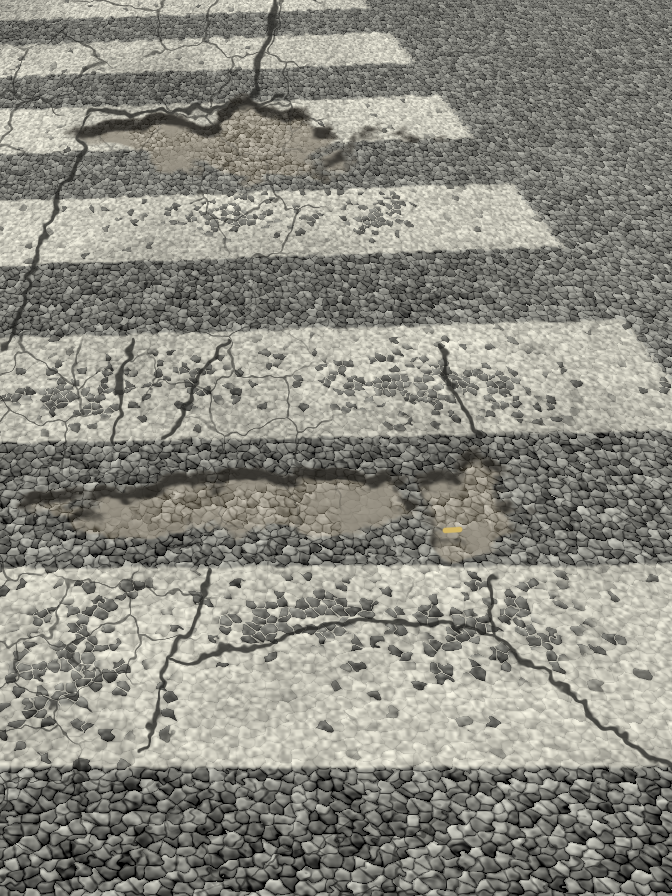
This texture is drawn by a Shadertoy shader. Its source:

```glsl
// Worn zebra crossing receding over cracked, potholed asphalt in hard sunlight.

float hash(vec2 p) {
    vec3 q = fract(vec3(p.xyx) * 0.1031);
    q += dot(q, q.yzx + 33.33);
    return fract((q.x + q.y) * q.z);
}

float noise(vec2 p) {
    vec2 i = floor(p), f = fract(p);
    f = f * f * (3.0 - 2.0 * f);
    return mix(mix(hash(i), hash(i + vec2(1, 0)), f.x),
               mix(hash(i + vec2(0, 1)), hash(i + 1.0), f.x), f.y);
}

float fbm(vec2 p) {
    float sum = 0.0, amp = 0.53;
    for (int i = 0; i < 4; i++) {
        sum += amp * noise(p);
        p = mat2(1.6, 1.2, -1.2, 1.6) * p + 7.3;
        amp *= 0.5;
    }
    return sum;
}

// Cellular pattern: x = gap to neighbour, y = cell id, zw = offset from cell centre
vec4 cells(vec2 p) {
    vec2 base = floor(p), offset = vec2(0);
    float near = 9.0, second = 9.0, id = 0.0;
    for (int j = -1; j <= 1; j++)
    for (int i = -1; i <= 1; i++) {
        vec2 c = base + vec2(i, j);
        vec2 o = p - c - 0.1 - 0.8 * vec2(hash(c), hash(c + 71.7));
        float d = length(o);
        if (d < near) { second = near; near = d; offset = o; id = hash(c + 19.1); }
        else second = min(second, d);
    }
    return vec4(second - near, id, offset);
}

float segment(vec2 p, vec2 a, vec2 b) {
    vec2 ab = b - a;
    return length(p - a - ab * clamp(dot(p - a, ab) / dot(ab, ab), 0.0, 1.0));
}

// Ragged potholes: a long one in front, a rubble-filled one behind
float pothole(vec2 p) {
    float rag = 1.5 * (fbm(p * vec2(22, 34)) - 0.5);
    float front = length((p - vec2(0.29, 0.565)) / vec2(0.24, 0.038));
    float side = length((p - vec2(0.51, 0.565)) / vec2(0.055, 0.055));
    float back = length((p - vec2(0.28, 0.160)) / vec2(0.17, 0.045));
    return 1.0 - smoothstep(0.78, 1.0, min(min(front, side), back) + rag);
}

// Main cracks, each from xy to zw
const vec4 CRACKS[12] = vec4[12](
    vec4(0.234, 0.638, 0.193, 0.735), vec4(0.193, 0.735, 0.158, 0.835),
    vec4(0.195, 0.742, 0.416, 0.690), vec4(0.416, 0.690, 0.547, 0.710),
    vec4(0.550, 0.640, 0.549, 0.710), vec4(0.549, 0.710, 0.760, 0.868),
    vec4(0.247, 0.380, 0.182, 0.495), vec4(0.143, 0.380, 0.130, 0.490),
    vec4(0.100, 0.135, 0.005, 0.385), vec4(0.100, 0.130, 0.312, 0.110),
    vec4(0.312, 0.000, 0.280, 0.110), vec4(0.488, 0.378, 0.530, 0.490));

// Chipped paint areas: centre xy, radius zw
const vec4 WEAR[8] = vec4[8](
    vec4(0.06, 0.75, 0.10, 0.07), vec4(0.36, 0.69, 0.11, 0.03),
    vec4(0.54, 0.70, 0.09, 0.04), vec4(0.09, 0.44, 0.09, 0.02),
    vec4(0.48, 0.435, 0.14, 0.03), vec4(0.27, 0.243, 0.09, 0.016),
    vec4(0.42, 0.24, 0.04, 0.02), vec4(0.20, 0.43, 0.05, 0.03));

void mainImage(out vec4 fragColor, in vec2 fragCoord) {
    // Canvas heights, y running down from the top
    vec2 p = vec2(fragCoord.x, iResolution.y - fragCoord.y) / iResolution.y;
    float depth = p.y + 0.378;
    vec2 ground = vec2((p.x - 0.3) / depth, 1.3 * log(depth));
    float broad = fbm(p * vec2(6, 10));
    float grain = noise(ground * 230.0) - 0.5;

    // Asphalt: lit stones with dark gaps, coarser contrast up close
    vec4 stone = cells(ground * 82.0 + 0.5 * noise(ground * 160.0));
    float relief = 0.32 * (stone.y - 0.5) - 0.24 * dot(stone.zw, vec2(0.4, 1.0))
                 - 0.24 * (1.0 - smoothstep(0.0, 0.28, stone.x)) + 0.22 * grain;
    float tone = 0.47 + 0.12 * (broad - 0.5) + 0.03 * smoothstep(0.4, 0.75, p.x);
    vec3 color = vec3(1.0, 1.0, 0.95) * (tone + relief * mix(0.55, 1.15, p.y));

    // Stripes: evenly spaced on the road, so reciprocal in screen height
    float tilt = 0.034 * p.x * (1.0 - smoothstep(0.25, 0.75, p.y));
    float row = 2.975 / (depth + tilt + 0.004 * (noise(ground * 70.0) - 0.5)) - 2.41;
    float soft = 0.004 / (depth * depth) + 0.003;
    float across = abs(fract(row - 0.265 + 0.5) - 0.5);
    float paint = 1.0 - smoothstep(0.265 - soft, 0.265 + soft, across);
    paint *= 1.0 - smoothstep(-0.003, 0.003, p.x - 0.406 - 0.808 * p.y + 0.012 * grain);
    paint *= step(-0.2, row);

    // Single stones break through the worn paint
    float wear = 0.0;
    for (int i = 0; i < 8; i++) {
        vec2 q = (p - WEAR[i].xy) / WEAR[i].zw;
        wear = max(wear, exp(-dot(q, q)));
    }
    wear = wear * (0.25 + 0.75 * broad) + 0.05 * broad;
    float chip = smoothstep(-0.04, 0.04, wear - stone.y) * smoothstep(0.04, 0.16, stone.x);
    float paintTone = 0.76 + 0.26 * (broad - 0.5) + 0.26 * relief + 0.20 * grain;
    color = mix(color, vec3(1.0, 0.99, 0.925) * paintTone, paint * (1.0 - 0.9 * chip));

    // Potholes: dusty rubble, shaded below the upper rim
    float pit = pothole(p);
    float rim = pit * (1.0 - pothole(p - vec2(0.004, 0.013)));
    vec3 rubble = vec3(0.60, 0.575, 0.52) + 0.65 * relief * smoothstep(0.3, 0.6, fbm(p * 30.0));
    color = mix(color, rubble, 0.9 * pit);
    color *= 1.0 - 0.62 * rim;

    // Jagged main cracks and a web of hairlines on the left
    vec2 jag = p + 0.026 * (vec2(fbm(p * 28.0), fbm(p * 28.0 + 40.0)) - 0.5)
                 + 0.007 * (vec2(noise(p * 110.0), noise(p * 110.0 + 9.0)) - 0.5);
    float crack = 1.0;
    for (int i = 0; i < 12; i++) crack = min(crack, segment(jag, CRACKS[i].xy, CRACKS[i].zw));
    float width = 0.0012 + 0.0025 * noise(p * 35.0);
    float dark = 0.78 * (1.0 - smoothstep(width * 0.5, width + 0.0015, crack));
    float web = cells(jag * vec2(13, 17)).x;
    float webbed = smoothstep(0.48, 0.62, fbm(p * 7.0 + 3.0)) * (1.0 - smoothstep(0.45, 0.62, p.x));
    dark = max(dark, 0.55 * webbed * (1.0 - smoothstep(0.01, 0.045, web)));
    color = mix(color, vec3(0.14, 0.14, 0.13), dark * (1.0 - 0.6 * pit));

    // Small yellow scrap of litter
    float scrap = segment(p, vec2(0.497, 0.592), vec2(0.513, 0.591));
    color = mix(color, vec3(0.83, 0.72, 0.40), 1.0 - smoothstep(0.002, 0.004, scrap));
    fragColor = vec4(clamp(color, 0.0, 1.0), 1.0);
}
```
